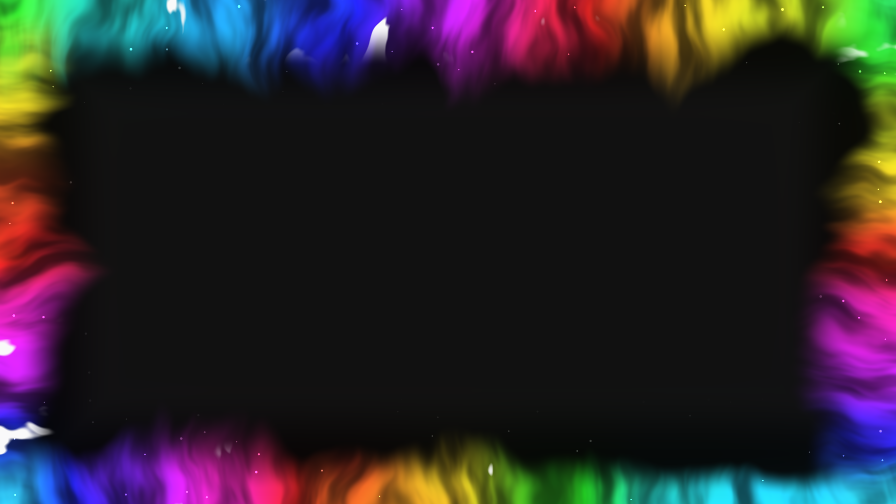
This background is drawn by a WebGL 2 fragment shader. Its source:

```glsl
#version 300 es
precision highp float;
// A dark panel framed by rainbow flames that lick inward from all four edges.
// Each edge blends a few keys of hue, reach and heat along its length; warped
// fractal noise shapes the tongues, and hashed cells scatter small sparks.

#define PANEL_GRAY 0.067
#define RIM_GRAY 0.018
#define TONGUE_SCALE vec2(10.0, 3.0)
#define STREAK_SCALE vec2(27.0, 8.0)
#define CORE_SCALE vec2(22.0, 11.0)
#define WARP 0.11
#define GLOW 0.07
#define SPARK_CELLS 26.0
#define SPARK_CHANCE 0.13

uniform vec2 u_resolution;
out vec4 fragColor;

// Keys run left to right or bottom to top: hue (turns), reach, heat.
const vec3 TOP[9] = vec3[9](
    vec3(0.34, 0.15, 0.0), vec3(0.49, 0.12, 0.1), vec3(0.55, 0.12, 0.7),
    vec3(0.66, 0.16, 0.9), vec3(0.82, 0.16, 0.5), vec3(0.97, 0.14, 0.7),
    vec3(1.12, 0.15, 0.0), vec3(1.19, 0.07, 0.0), vec3(1.36, 0.16, 0.8));
const vec3 BOTTOM[9] = vec3[9](
    vec3(0.54, 0.09, 0.0), vec3(0.73, 0.13, 0.1), vec3(0.88, 0.13, 0.8),
    vec3(1.03, 0.09, 0.0), vec3(1.15, 0.13, 0.4), vec3(1.33, 0.10, 0.5),
    vec3(1.47, 0.06, 0.0), vec3(1.50, 0.06, 0.0), vec3(1.53, 0.08, 0.0));
const vec3 LEFT[9] = vec3[9](
    vec3(0.54, 0.08, 0.0), vec3(0.65, 0.09, 0.7), vec3(0.80, 0.09, 0.4),
    vec3(0.86, 0.11, 1.0), vec3(0.99, 0.17, 0.5), vec3(1.04, 0.14, 0.0),
    vec3(1.15, 0.12, 0.0), vec3(1.19, 0.13, 0.0), vec3(1.34, 0.14, 0.0));
const vec3 RIGHT[9] = vec3[9](
    vec3(0.53, 0.10, 0.0), vec3(0.68, 0.16, 0.0), vec3(0.80, 0.15, 0.1),
    vec3(0.87, 0.14, 0.0), vec3(1.01, 0.15, 0.0), vec3(1.14, 0.15, 0.0),
    vec3(1.18, 0.06, 0.0), vec3(1.31, 0.12, 1.0), vec3(1.36, 0.14, 0.6));

float hash(vec2 p) {
    return fract(sin(dot(p, vec2(127.1, 311.7))) * 43758.5453);
}

float noise(vec2 p) {
    vec2 i = floor(p), f = fract(p);
    f = f * f * (3.0 - 2.0 * f);
    return mix(mix(hash(i), hash(i + vec2(1, 0)), f.x),
               mix(hash(i + vec2(0, 1)), hash(i + vec2(1, 1)), f.x), f.y);
}

float fbm(vec2 p) {
    float sum = 0.0, weight = 0.533;
    for (int i = 0; i < 4; i++) {
        sum += weight * noise(p);
        p = mat2(1.6, 0.5, -0.5, 1.6) * p + 17.3;
        weight *= 0.5;
    }
    return sum;
}

vec3 hueColor(float hue) {
    vec3 c = clamp(abs(fract(hue + vec3(0.0, 2.0, 1.0) / 3.0) * 6.0 - 3.0) - 1.0, 0.0, 1.0);
    return mix(vec3(0.12), vec3(0.86, 0.8, 0.92), c);
}

vec3 keyAt(vec3 keys[9], float t) {
    float x = clamp(t, 0.0, 1.0) * 8.0;
    int i = min(int(x), 7);
    return mix(keys[i], keys[i + 1], smoothstep(0.0, 1.0, x - float(i)));
}

// Light of one edge: s runs along it, d is the distance from it.
vec3 flame(vec3 key, float s, float d, float seed) {
    float warp = fbm(vec2(s, d) * 7.0 + seed) - 0.5;
    vec2 q = vec2(s + WARP * warp, d);
    float tongue = fbm(q * TONGUE_SCALE + seed * 1.7);
    float streak = smoothstep(0.2, 0.75, fbm(q * STREAK_SCALE + seed * 2.3));
    float reach = key.y * (0.35 + 1.3 * tongue);
    float body = 1.0 - smoothstep(0.3, 1.2, d / reach);
    vec3 tint = hueColor(key.x + 0.08 * warp);
    vec3 light = tint * (body * mix(0.3, 1.05, streak) + GLOW * exp(-d / 0.08));

    // White-hot cores hug the edge.
    float core = fbm(q * CORE_SCALE + seed * 3.1) - 0.85 + 0.3 * key.z;
    float hot = smoothstep(0.0, 0.07, core) * (1.0 - smoothstep(0.05, 0.13, d));
    return clamp(mix(light, vec3(0.96), hot), 0.0, 1.0);
}

// One tiny round spark in some of the cells.
float spark(vec2 p) {
    vec2 cell = floor(p * SPARK_CELLS);
    vec2 center = 0.2 + 0.6 * vec2(hash(cell + 3.1), hash(cell + 8.7));
    float radius = mix(0.03, 0.07, hash(cell + 5.3));
    float dist = length(fract(p * SPARK_CELLS) - center);
    return step(hash(cell), SPARK_CHANCE) * (1.0 - smoothstep(0.4 * radius, 1.4 * radius, dist));
}

void main() {
    vec2 uv = gl_FragCoord.xy / u_resolution;
    float aspect = u_resolution.x / u_resolution.y;
    vec2 p = vec2(uv.x * aspect, uv.y);
    vec2 far = vec2(aspect, 1.0) - p;
    float edge = min(min(p.x, far.x), min(p.y, far.y));

    // Screen the four edges together.
    vec3 dark = 1.0 - flame(keyAt(TOP, uv.x), p.x, far.y, 4.0);
    dark *= 1.0 - flame(keyAt(BOTTOM, uv.x), p.x, p.y, 23.0);
    dark *= 1.0 - flame(keyAt(LEFT, uv.y), p.y, p.x, 41.0);
    dark *= 1.0 - flame(keyAt(RIGHT, uv.y), p.y, far.x, 67.0);
    vec3 fire = (1.0 - dark) * (1.0 - smoothstep(0.16, 0.3, edge));

    vec3 color = vec3(mix(RIM_GRAY, PANEL_GRAY, smoothstep(0.08, 0.23, edge))) + fire;
    color += spark(p) * (1.0 - smoothstep(0.08, 0.22, edge)) * (0.25 + fire);
    fragColor = vec4(min(color, 1.0), 1.0);
}
```
